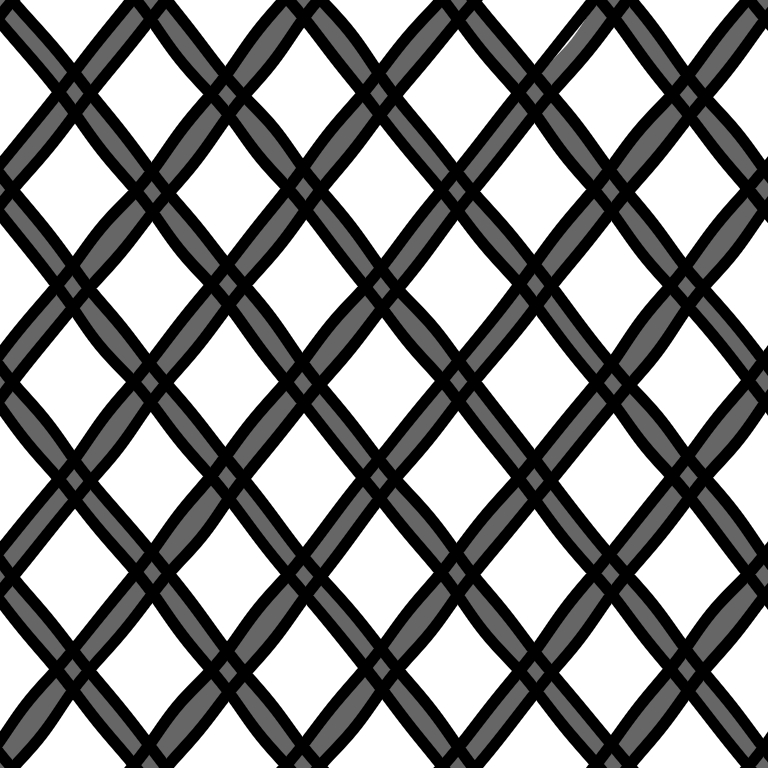
Write a three.js fragment shader that draws this pattern.

```glsl
// Diamond lattice of crossing grey straps with black outlines on white, slightly hand-drawn.
varying vec2 vUv;

const float TAU = 6.2831853;
const vec2 REPEATS = vec2(5.0, 4.0);       // diamonds across and up
const vec2 SHIFT = vec2(0.004, -0.002);    // offset of the lattice, in canvas units
const float WOBBLE = 0.0016;               // drift of the crossings, in canvas units
const float RISING_HALF = 0.062;           // half width of grey, in strap spacings
const float FALLING_HALF = 0.052;
const float LINE = 0.096;                  // outline width, in strap spacings
const float SWELL = 0.024;                 // most widening between crossings
const float SLIVER_CHANCE = 0.09;          // share of segments with an unfilled sliver
const float FILL_OVERLAP = 0.01;           // grey tucked under the outline
const float SLIVER_DEPTH = 0.024;
const vec3 PAPER = vec3(1.0);
const vec3 GREY = vec3(0.4);
const vec3 INK = vec3(0.0);

float hash(vec2 cell, float salt) {
  return fract(sin(dot(cell, vec2(12.99, 78.23)) + salt * 3.71) * 4375.85);
}

float coverage(float dist, float pixel) {
  return clamp(0.5 - dist / pixel, 0.0, 1.0);
}

// Layered sines with whole frequencies, so the drift wraps at the edges
vec2 drift(vec2 p) {
  return WOBBLE * vec2(
    sin(TAU * (2.0 * p.y + p.x)) + 0.6 * sin(TAU * (3.0 * p.x - 4.0 * p.y) + 1.3),
    sin(TAU * (3.0 * p.x - p.y) + 2.1) + 0.6 * sin(TAU * (2.0 * p.x + 5.0 * p.y)));
}

// One family of straps; returns (grey coverage, outline coverage)
vec2 straps(float across, float along, float baseHalf, float salt) {
  float pixel = length(vec2(dFdx(across), dFdy(across)));
  float strap = floor(across + 0.5);
  float segment = floor(along);
  float d = across - strap;

  // Segment identity that wraps with the canvas
  vec2 cell = mod(vec2(strap + segment, strap - segment) + 0.5, 2.0 * REPEATS);
  float bump = pow(sin(0.5 * TAU * (along - segment)), 2.0);
  float halfWidth = baseHalf + SWELL * hash(cell, salt) * bump;

  // Occasional thin gap between the grey and one outline
  float picked = step(hash(cell, salt + 5.0), SLIVER_CHANCE);
  float side = hash(cell, salt + 9.0) < 0.5 ? -1.0 : 1.0;
  float gap = SLIVER_DEPTH * picked * bump * bump * step(0.0, d * side);

  float fill = coverage(abs(d) - halfWidth - FILL_OVERLAP + gap, pixel);
  float outline = abs(abs(d) - halfWidth - 0.5 * LINE) - 0.5 * LINE;
  return vec2(fill, coverage(outline, pixel));
}

void main() {
  // Diagonal coordinates: each whole number is the centre of a strap
  vec2 p = (vUv + SHIFT + drift(vUv)) * REPEATS;
  float rising = p.x - p.y;
  float falling = p.x + p.y;

  vec2 a = straps(rising, falling, RISING_HALF, 1.0);
  vec2 b = straps(falling, rising, FALLING_HALF, 2.0);

  // Outlines of both families lie over the grey
  vec2 mask = max(a, b);
  vec3 color = mix(PAPER, GREY, mask.x);
  color = mix(color, INK, mask.y);
  gl_FragColor = vec4(color, 1.0);
}
```
